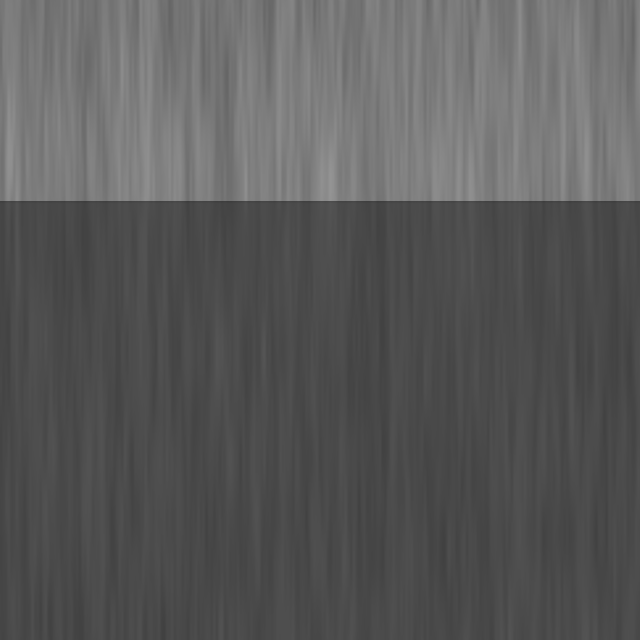
Write a WebGL 2 fragment shader that draws this texture.

```glsl
#version 300 es
precision highp float;

uniform vec2 u_resolution;
out vec4 fragColor;

float hash(vec2 p) {
    return fract(sin(dot(p, vec2(127.1, 311.7))) * 43758.5453);
}

float valueNoise(vec2 p) {
    vec2 cell = floor(p);
    vec2 f = fract(p);
    f = f * f * (3.0 - 2.0 * f);
    float low = mix(hash(cell), hash(cell + vec2(1.0, 0.0)), f.x);
    float high = mix(hash(cell + vec2(0.0, 1.0)), hash(cell + vec2(1.0)), f.x);
    return mix(low, high, f.y);
}

// Layers of noise stretched along y, centred on zero
float brushedGrain(vec2 uv) {
    float grain = 0.0;
    float weight = 0.4;
    vec2 scale = vec2(75.0, 4.0);
    for (int i = 0; i < 3; i++) {
        // Shift each column so that streak ends do not line up
        float column = floor(uv.x * scale.x);
        vec2 p = uv * scale + vec2(17.3, 41.7) * float(i);
        p.y += 0.4 * sin(column * 0.02);
        grain += weight * (valueNoise(p) - 0.5);
        weight *= 0.8;
        scale *= vec2(1.8, 1.7);
    }
    return grain;
}

void main() {
    vec2 uv = gl_FragCoord.xy / u_resolution;
    float pixel = 1.0 / u_resolution.y;
    float seam = 0.686;
    float grain = brushedGrain(uv);

    // Light upper band, brighter toward the seam
    float upper = mix(0.5, 0.47, smoothstep(seam, 1.0, uv.y)) + grain * 0.2;

    // Dark lower panel with a thin shade under the seam
    float lower = 0.291 + grain * 0.095;
    lower -= 0.025 * smoothstep(seam - 0.005, seam, uv.y);

    float band = smoothstep(seam - 0.5 * pixel, seam + 0.5 * pixel, uv.y);
    fragColor = vec4(vec3(mix(lower, upper, band)), 1.0);
}
```
